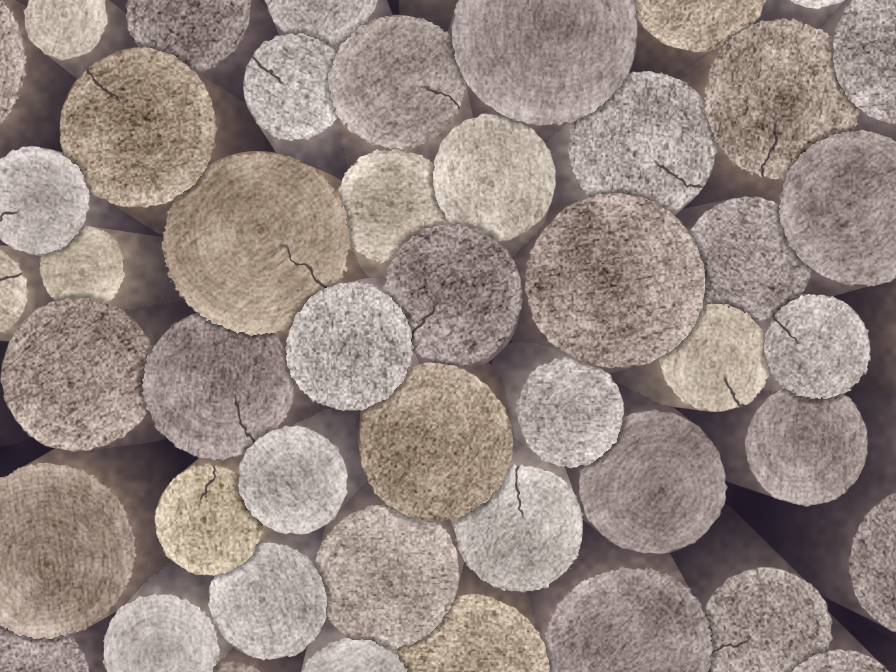
Reproduce this texture procedurally as a WebGL 2 fragment shader.

```glsl
#version 300 es
precision highp float;
uniform vec2 u_resolution;
out vec4 fragColor;

// Skewed hexagonal lattice on which the logs are stacked
const mat2 lattice = 0.205 * mat2(0.970, 0.243, 0.275, 0.961);
const vec2 neighbours[6] = vec2[6](vec2(1, 0), vec2(0, 1), vec2(-1, 1),
                                   vec2(-1, 0), vec2(0, -1), vec2(1, -1));

float hash(vec2 p) {
    vec3 q = fract(p.xyx * vec3(0.1031, 0.1030, 0.0973));
    q += dot(q, q.yzx + 33.33);
    return fract((q.x + q.y) * q.z);
}

float noise(vec2 p) {
    vec2 i = floor(p), f = fract(p);
    f = f * f * (3.0 - 2.0 * f);
    return mix(mix(hash(i), hash(i + vec2(1, 0)), f.x),
               mix(hash(i + vec2(0, 1)), hash(i + vec2(1, 1)), f.x), f.y);
}

mat2 rotation(float a) {
    return mat2(cos(a), sin(a), -sin(a), cos(a));
}

float thickness(vec2 id) {
    return mix(0.078, 0.136, hash(id + 17.0));
}

// Thick neighbours push a log away, thin ones let it come closer
vec2 logCentre(vec2 id) {
    vec2 c = lattice * id + 0.008 * (vec2(hash(id + 41.0), hash(id + 73.0)) - 0.5);
    for (int k = 0; k < 6; k++)
        c -= 0.85 * normalize(lattice * neighbours[k]) * thickness(id + neighbours[k]);
    return c;
}

// Radius that fills the room left by the neighbours
float logRadius(vec2 id, vec2 c) {
    float w = thickness(id), fit = 1.3;
    for (int k = 0; k < 6; k++) {
        vec2 other = id + neighbours[k];
        fit = min(fit, 1.17 * distance(c, logCentre(other)) / (w + thickness(other)));
    }
    return w * fit;
}

vec3 woodTone(vec2 id) {
    float pale = smoothstep(0.115, 0.082, thickness(id) + 0.035 * (hash(id + 5.0) - 0.5));
    vec3 tone = mix(vec3(0.592, 0.535, 0.525), vec3(0.752, 0.712, 0.692), pale);
    vec3 tan = mix(vec3(0.645, 0.572, 0.505), vec3(0.745, 0.680, 0.590), pale);
    return mix(tone, tan, smoothstep(0.45, 0.9, hash(id + 29.0)));
}

// Sawn end of a log: q from its centre, d to its edge
vec3 cutFace(vec2 q, float r, float d, vec2 id, float px) {
    float seed = hash(id + 61.0);
    vec2 s = q + 19.0 * id;
    vec2 pith = q - r * 0.3 * (vec2(hash(id + 3.0), hash(id + 8.0)) - 0.5);
    vec2 g = rotation(seed * 6.3) * s;
    vec3 col = woodTone(id);

    // Stains, a weathered heart and a cleaner rim
    float light = 0.15 * (noise(s * 17.0) - 0.5) + 0.08 * (noise(s * 42.0) - 0.5);
    light += 0.055 * smoothstep(-0.024, -0.004, d + 0.012 * noise(s * 60.0));
    light -= 0.04 * smoothstep(0.7, 0.1, length(pith) / r);
    light += 0.04 * dot(q, vec2(cos(seed * 40.0), sin(seed * 40.0))) / r;

    // Growth rings, saw marks and pores
    float rings = length(pith) + 0.007 * noise(s * 28.0);
    light += 0.02 * sin(rings * 780.0) + 0.016 * sin(rings * 260.0 + seed * 9.0);
    light += 0.11 * (noise(g * vec2(70, 260)) - 0.5);
    float rough = 0.6 + 0.8 * hash(id + 91.0);
    light += rough * (0.07 * (noise(s * 125.0) - 0.5) + 0.21 * (noise(s * 310.0) - 0.5));
    light -= 0.12 * rough * smoothstep(0.68, 0.9, noise(g * vec2(150, 250) + 7.0));
    light -= 0.12 * smoothstep(0.008, 0.003, length(pith)) * step(0.4, seed);
    col += light;

    // Drying crack from near the heart to the rim
    vec2 k = rotation(seed * 50.0) * pith;
    float wander = 0.016 * (noise(vec2(k.x * 45.0, seed * 90.0)) - 0.5)
                 + 0.005 * (noise(s * 170.0) - 0.5);
    float crack = smoothstep(0.0016 + px, 0.0004, abs(k.y + wander));
    crack *= smoothstep(0.2, 0.4, k.x / r) * step(hash(id + 37.0), 0.4);
    return mix(col, vec3(0.22, 0.17, 0.18), 0.8 * crack);
}

void main() {
    float px = 1.0 / u_resolution.y;
    vec2 p = gl_FragCoord.xy * px;
    vec2 focus = vec2(0.5 * u_resolution.x * px, 0.52);
    vec2 cell = round(inverse(lattice) * p);

    float best = -2.0, edge = 1.0, front = 0.0, faceRadius = 0.1, sideLight = 0.0;
    vec2 faceId = cell, faceOffset = vec2(0);
    vec3 sideTone = vec3(0.5);
    vec2 layers[25];

    for (int n = 0; n < 25; n++) {
        layers[n] = vec2(1, 0);
        vec2 id = cell + vec2(n % 5 - 2, n / 5 - 2);
        vec2 c = logCentre(id), q = p - c;
        if (length(q) > 0.27) continue;
        float r = logRadius(id, c);

        // Uneven outline with frayed fibres
        float a = atan(q.y, q.x), seed = hash(id + 53.0);
        float d = length(q) - r * (1.0 + 0.016 * sin(2.0 * a + seed * 20.0)
                                       + 0.010 * sin(3.0 * a + seed * 37.0));
        d += 0.004 * (noise((p + id) * 120.0) - 0.5)
           + 0.005 * seed * (noise((p + id) * 260.0) - 0.5);

        // Logs that stick out further cover the others
        float height = hash(id + 97.0);
        layers[n] = vec2(d, height);
        float score = d < 0.0 ? 1.0 + height : -d;
        if (score > best) {
            best = score;
            edge = d;
            front = height;
            faceId = id;
            faceOffset = q;
            faceRadius = r;
        }

        // Trunk receding towards the middle of the stack
        vec2 back = (focus - c) * (0.16 + 0.16 * hash(id + 83.0));
        float t = clamp(dot(q, back) / (dot(back, back) + 1e-5), 0.0, 1.0);
        float trunk = smoothstep(px, -px, length(q - back * t) - r);
        float lit = trunk * exp(-17.0 * max(d, 0.0)) * (0.62 + 0.35 * seed);
        lit *= smoothstep(0.27, 0.2, length(q));
        if (lit > sideLight) {
            sideLight = lit;
            sideTone = woodTone(id);
        }
    }

    // Shadow cast by the logs in front
    float gap = 1.0;
    for (int n = 0; n < 25; n++)
        if (layers[n].y > front) gap = min(gap, max(layers[n].x, 0.0));

    // Dark gaps, then trunks, then cut faces
    vec3 col = vec3(0.140, 0.112, 0.160) + 0.03 * (noise(p * 30.0) - 0.5);
    float bark = 0.78 + 0.26 * noise(p * 90.0);
    col = mix(col, sideTone * vec3(0.92, 0.88, 0.86) * bark, sideLight);
    vec3 face = cutFace(faceOffset, faceRadius, edge, faceId, px);
    face *= mix(0.6, 1.0, smoothstep(0.0, 0.011, gap));
    col = mix(col, face, smoothstep(px, -px, edge));
    fragColor = vec4(clamp(col, 0.0, 1.0), 1.0);
}
```
